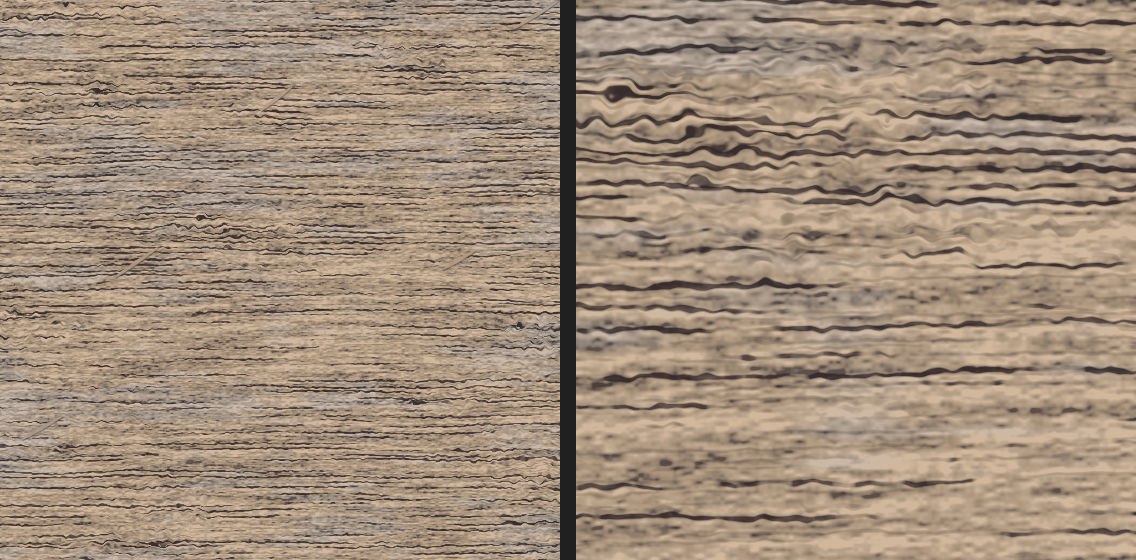
Left: the whole. Right: its middle third, enlarged.
A Shadertoy shader for this texture:

```glsl
// Weathered softwood: fine horizontal fibres split by dark, broken grain cracks.
// Stretched noise gives a tone, three sizes of crack rows and a few splinters
// darken or light it, and a six-step ramp turns the tone into tan and brown.

#define GRAIN_ROWS 98.0      // main cracks over the canvas height
#define HAIR_ROWS 167.0      // faint hairlines between them
#define SPLIT_ROWS 45.0      // wide splits in torn areas
#define GRAIN_COVER 0.60     // share of each main row that is open
#define HAIR_COVER 0.56
#define SPLIT_COVER 0.43
#define EDGE_SOFT 0.0014     // crack edge blur, canvas units
#define FIBRE_GAIN 1.45      // contrast of the fibres
#define BASE_TONE 0.60       // middle tone of the sound wood
#define GREY_AMOUNT 0.36     // strength of the weathered grey patches
#define SPLINTERS 5

float hash(vec2 p) {
    vec3 q = fract(p.xyx * 0.1031);
    q += dot(q, q.yzx + 33.33);
    return fract((q.x + q.y) * q.z);
}

float noise(vec2 p) {
    vec2 i = floor(p), f = fract(p);
    f = f * f * (3.0 - 2.0 * f);
    float low = mix(hash(i), hash(i + vec2(1, 0)), f.x);
    float high = mix(hash(i + vec2(0, 1)), hash(i + vec2(1, 1)), f.x);
    return mix(low, high, f.y);
}

float fbm(vec2 p) {
    float sum = 0.0, amp = 0.53;
    for (int i = 0; i < 4; i++) {
        sum += amp * noise(p);
        p = p * 2.03 + 17.3;
        amp *= 0.5;
    }
    return sum;
}

// Rows of wandering cracks: x = darkness, y = light on the lower lip
vec2 cracks(vec2 p, float rows, float run, float width, float cover) {
    float y = p.y * rows, soft = max(EDGE_SOFT, 0.7 / iResolution.y) * rows;
    vec2 result = vec2(0);
    for (int k = -1; k <= 1; k++) {
        float row = floor(y) + float(k);
        float seed = hash(vec2(row, rows));
        float x = p.x + seed * 17.0;
        float centre = row + 0.5 + 0.5 * (seed - 0.5)
            + 0.45 * (noise(vec2(x * 7.0, row)) - 0.5)
            + 0.16 * (noise(vec2(x * 45.0, row)) - 0.5)
            + 0.22 * (noise(vec2(x * 150.0, row)) - 0.5);
        float presence = 0.55 * noise(vec2(x * run, row + rows))
            + 0.30 * noise(vec2(x * run * 4.0, row + 7.0))
            + 0.15 * noise(vec2(x * 140.0, row + 3.0));
        float opening = smoothstep(1.0 - cover, 1.28 - cover, presence);
        float w = width * opening * (0.3 + 1.4 * noise(vec2(x * 110.0, row)));
        float d = y - centre;
        float dark = min(1.0, opening * 1.5) * (1.0 - smoothstep(w, w + soft, abs(d)));
        float lip = (d + w + 1.5 * soft) / soft;
        result = max(result, vec2(dark, opening * exp(-lip * lip)));
    }
    return result;
}

// Fibre height, drawn out along the grain
float fibres(vec2 p) {
    return 0.34 * noise(p * vec2(8, 150))
        + 0.30 * noise(p * vec2(26, 250) + 31.0)
        + 0.36 * noise(p * vec2(150, 350) + 57.0);
}

// Loose splinter: x = body, y = shadow under it
vec2 splinter(vec2 p, vec2 centre, float angle, float halfLength) {
    vec2 axis = vec2(cos(angle), sin(angle));
    p -= centre;
    float along = dot(p, axis), across = dot(p, vec2(-axis.y, axis.x));
    float w = 0.0032 * sqrt(max(0.0, 1.0 - abs(along) / halfLength));
    float inside = 1.0 - smoothstep(halfLength * 0.9, halfLength, abs(along));
    float body = 1.0 - smoothstep(w * 0.6, w + 0.0012, abs(across));
    float shade = 1.0 - smoothstep(w * 0.5, w + 0.0015, abs(across + 0.0026));
    return vec2(body, shade) * inside;
}

// Tone 0..1 to wood colour; stops sit at the middle of each colour's share
vec3 woodRamp(float tone) {
    vec3 colours[6] = vec3[6](
        vec3(0.22, 0.175, 0.18), vec3(0.41, 0.35, 0.32), vec3(0.55, 0.48, 0.42),
        vec3(0.67, 0.58, 0.49), vec3(0.735, 0.645, 0.56), vec3(0.82, 0.72, 0.62));
    float stops[6] = float[6](0.03, 0.12, 0.25, 0.48, 0.72, 0.93);
    vec3 colour = colours[0];
    for (int i = 1; i < 6; i++)
        colour = mix(colour, colours[i],
            clamp((tone - stops[i - 1]) / (stops[i] - stops[i - 1]), 0.0, 1.0));
    return colour;
}

void mainImage(out vec4 fragColor, in vec2 fragCoord) {
    vec2 p = fragCoord / iResolution.y;

    // Bend the grain, with ragged steps where the surface is torn
    float torn = smoothstep(0.48, 0.70, fbm(p * vec2(4.0, 10.0) + 4.0));
    vec2 q = p;
    q.y += 0.010 * (fbm(p * vec2(3, 7) + 40.0) - 0.5);
    q.y += (0.001 + 0.005 * torn) * (noise(p * vec2(34, 60)) - 0.5);
    q.y += (0.001 + 0.005 * torn) * (noise(p * vec2(110, 130)) - 0.5);

    // Fibres with light from above
    float height = fibres(q);
    float relief = height - fibres(q + vec2(-0.0008, 0.0022));
    float speckle = noise(p * vec2(390, 430)) - 0.5;
    float tone = BASE_TONE + FIBRE_GAIN * (height - 0.5) + 0.45 * relief
        + 0.22 * speckle + 0.12 * (fbm(p * vec2(3, 8) + 80.0) - 0.5);

    // Cracks, hairlines, wide splits and torn flecks
    vec2 fine = cracks(q, GRAIN_ROWS, 6.0, 0.09, GRAIN_COVER);
    vec2 hair = cracks(q + 0.61, HAIR_ROWS, 10.0, 0.05, HAIR_COVER);
    vec2 wide = cracks(q + 0.37, SPLIT_ROWS, 11.0, 0.085, SPLIT_COVER)
        * (0.35 + 0.65 * torn);
    float fleck = torn * smoothstep(0.72, 0.92, noise(q * vec2(85, 260) + 9.0));
    tone += 0.20 * fine.y + 0.28 * wide.y;
    tone = clamp(tone, 0.10, 1.0);
    tone *= (1.0 - 0.88 * fine.x) * (1.0 - 0.42 * hair.x);
    tone *= (1.0 - 0.95 * wide.x) * (1.0 - 0.55 * fleck);

    // A few loose splinters lying across the grain
    for (int i = 0; i < SPLINTERS; i++) {
        float s = float(i) + 1.0;
        vec2 centre = vec2(hash(vec2(s, 3.7)), hash(vec2(s, 9.1)));
        float angle = mix(0.35, 0.72, hash(vec2(s, 5.3)));
        vec2 chip = splinter(p, centre, angle, mix(0.02, 0.055, hash(vec2(s, 1.9))));
        tone = mix(tone, 0.10, 0.8 * chip.y);
        tone = mix(tone, 0.35 + 0.4 * height, chip.x);
    }

    // Colour, with streaks of cool grey weathering over warm tan
    vec3 colour = woodRamp(tone);
    float grey = smoothstep(0.45, 0.78, fbm(p * vec2(5, 14) + 120.0)
        + 0.40 * (noise(q * vec2(14, 110)) - 0.5));
    float luma = dot(colour, vec3(0.3, 0.59, 0.11));
    colour *= mix(vec3(1.0, 1.0, 0.985), vec3(1.0), grey);
    colour = mix(colour, luma * vec3(0.98, 0.99, 1.01), GREY_AMOUNT * grey);
    fragColor = vec4(colour, 1.0);
}
```
